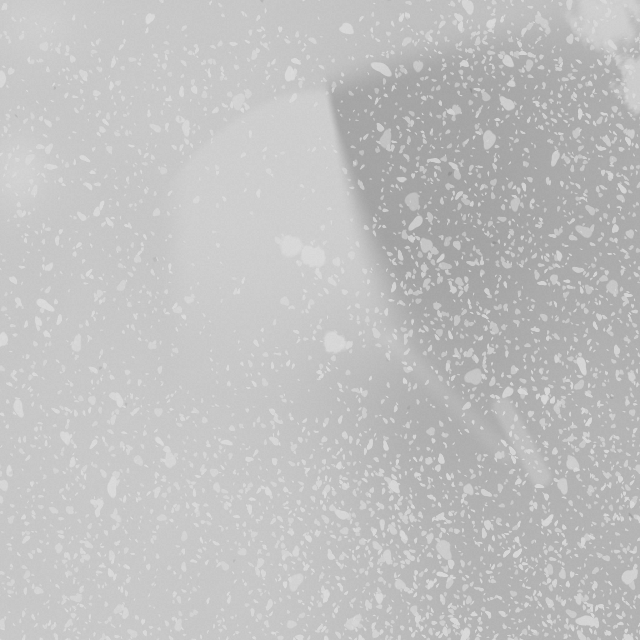
Write a Shadertoy shader that draws this texture.

```glsl
// Pale grey film with a light plateau, a dark shaded side and scattered white flecks.

const float FILM_LIGHT = 0.782;
const float FILM_SHADE = 0.705;
const float FLECK_WHITE = 0.862;

vec3 hash3(vec2 p) {
    vec3 q = fract(vec3(p.xyx) * vec3(0.1031, 0.1030, 0.0973));
    q += dot(q, q.yxz + 33.33);
    return fract((q.xxy + q.yzz) * q.zyx);
}

// Layered sines, each octave turned and warped by the last.
float cloud(vec2 p) {
    float sum = 0.0, amp = 0.5;
    vec2 warp = vec2(0.0);
    for (int i = 0; i < 5; i++) {
        p = mat2(0.8, 0.6, -0.6, 0.8) * p * 1.7 + 1.3;
        warp = sin(p.yx + warp * 1.5);
        sum += amp * warp.x * cos(p.y);
        amp *= 0.6;
    }
    return sum;
}

float glow(vec2 p, vec2 center, vec2 size) {
    vec2 d = (p - center) / size;
    return exp(-dot(d, d));
}

float segmentDist(vec2 p, vec2 a, vec2 b) {
    vec2 ab = b - a;
    return length(p - a - ab * clamp(dot(p - a, ab) / dot(ab, ab), 0.0, 1.0));
}

// Signed offset to the right of the bent edge between plateau and shade.
float ridge(vec2 p) {
    float drop = 0.86 - p.y;
    return p.x - 0.512 - 0.2 * drop - 0.3 * drop * drop;
}

float plateau(vec2 p) {
    float blur = 0.008 + 0.17 * max(0.8 - p.y, 0.0);
    float side = 1.0 - smoothstep(-blur, blur, ridge(p));
    float arch = 0.862 - 2.6 * (0.5 - p.x) * (0.5 - p.x) - p.y;
    return side * smoothstep(-0.006, 0.014, arch)
         * smoothstep(0.245, 0.30, p.x) * smoothstep(0.34, 0.66, p.y);
}

float shade(vec2 p) {
    float offset = ridge(p);
    float blur = 0.008 + 0.12 * max(0.8 - p.y, 0.0);
    float roof = 0.875 + 0.3 * (p.x - 0.52) - p.y;
    return smoothstep(-blur, blur, offset) * exp(-max(offset, 0.0) * 3.2)
         * smoothstep(-0.025, 0.04, roof) * smoothstep(0.32, 0.66, p.y);
}

// Chance that a fleck grows at a place.
float fleckDensity(vec2 p) {
    float d = 0.38 + 0.35 * smoothstep(0.5, 0.72, p.x) + 0.2 * smoothstep(0.45, 0.1, p.y);
    d += 0.4 * glow(p, vec2(0.55, 0.22), vec2(0.16, 0.09));
    d -= 0.3 * glow(p, vec2(0.68, 0.32), vec2(0.12, 0.1));
    d -= 0.3 * smoothstep(0.9, 1.0, p.y);
    d *= 1.0 - 0.75 * plateau(p);
    return clamp(d * (1.0 + 0.5 * cloud(p * 9.0)), 0.03, 1.0);
}

// Cellular layer of rounded, slightly stretched grains.
float flecks(vec2 p, float cells, float share, float minR, float maxR, float soft) {
    vec2 home = floor(p * cells);
    float cover = 0.0;
    for (int y = -1; y <= 1; y++)
    for (int x = -1; x <= 1; x++) {
        vec2 id = home + vec2(x, y);
        vec3 place = hash3(id + cells * 3.7 + 11.0);
        vec3 form = hash3(id + cells * 5.3 + 71.0);
        vec2 center = (id + place.xy) / cells;
        if (place.z > share * fleckDensity(center)) continue;
        float turn = 1.9 + 2.2 * (form.x - 0.5);
        float c = cos(turn), s = sin(turn);
        vec2 d = mat2(c, -s, s, c) * (p - center) * vec2(0.8, 1.05 + 0.5 * form.y);
        float angle = atan(d.y, d.x);
        float wobble = 1.0 + 0.16 * sin(2.0 * angle + form.x * 40.0)
                     + 0.12 * sin(3.0 * angle + form.y * 50.0);
        float radius = mix(minR, maxR, form.z * form.z) * wobble;
        float grain = 1.0 - smoothstep(-soft, soft, length(d) - radius);
        cover = max(cover, grain * mix(0.6, 1.0, form.y));
    }
    return cover;
}

// Ragged pale clump.
float clump(vec2 p, vec2 center, float radius, float soft) {
    float rim = length(p - center) - radius * (1.0 + 0.55 * cloud(p * 45.0));
    return 1.0 - smoothstep(-soft, soft, rim);
}

void mainImage(out vec4 fragColor, in vec2 fragCoord) {
    vec2 uv = fragCoord / iResolution.xy;
    float soft = max(0.0011, 0.7 / iResolution.y);

    // Film tone
    float tone = mix(FILM_LIGHT, FILM_SHADE, smoothstep(0.35, 0.8, uv.x));
    tone += 0.045 * smoothstep(0.86, 0.98, uv.y) * smoothstep(0.4, 0.8, uv.x);
    tone -= 0.03 * glow(uv, vec2(0.7, 0.36), vec2(0.16, 0.14));
    tone += 0.012 * cloud(uv * 4.0);
    tone = mix(tone, 0.812, 0.9 * plateau(uv)) - 0.115 * shade(uv);

    // Pale slivers and hazy patches
    float sliver = segmentDist(uv, vec2(0.785, 0.365), vec2(0.845, 0.255));
    tone += 0.06 * (1.0 - smoothstep(0.008, 0.022, sliver));
    float streak = segmentDist(uv, vec2(0.61, 0.47), vec2(0.79, 0.29));
    tone += 0.03 * (1.0 - smoothstep(0.0, 0.025, streak));
    float haze = glow(uv, vec2(0.03, 0.73), vec2(0.05, 0.06))
               + 0.6 * glow(uv, vec2(0.06, 0.96), vec2(0.06, 0.05))
               + clump(uv, vec2(0.95, 0.975), 0.05, 0.025)
               + clump(uv, vec2(1.01, 0.87), 0.045, 0.012);
    tone = mix(tone, 0.84, 0.75 * min(haze, 1.0));

    // Flecks, fine to coarse
    float white = flecks(uv, 95.0, 0.75, 0.0015, 0.0042, soft);
    white = max(white, flecks(uv, 52.0, 0.62, 0.0026, 0.0068, soft));
    white = max(white, flecks(uv, 20.0, 0.42, 0.0060, 0.0125, soft * 1.4));
    white = max(white, 0.85 * clump(uv, vec2(0.49, 0.6), 0.019, 0.003));
    white = max(white, 0.8 * clump(uv, vec2(0.455, 0.615), 0.016, 0.004));
    white = max(white, 0.85 * clump(uv, vec2(0.523, 0.464), 0.018, 0.003));
    tone = mix(tone, FLECK_WHITE - 0.035 * shade(uv), white * 0.92);

    // Sparse dark specks and faint grain
    tone -= 0.07 * flecks(uv + 3.0, 22.0, 0.09, 0.002, 0.004, soft * 1.5);
    tone += 0.014 * (hash3(floor(uv * 512.0)).x - 0.5);
    fragColor = vec4(vec3(tone), 1.0);
}
```
